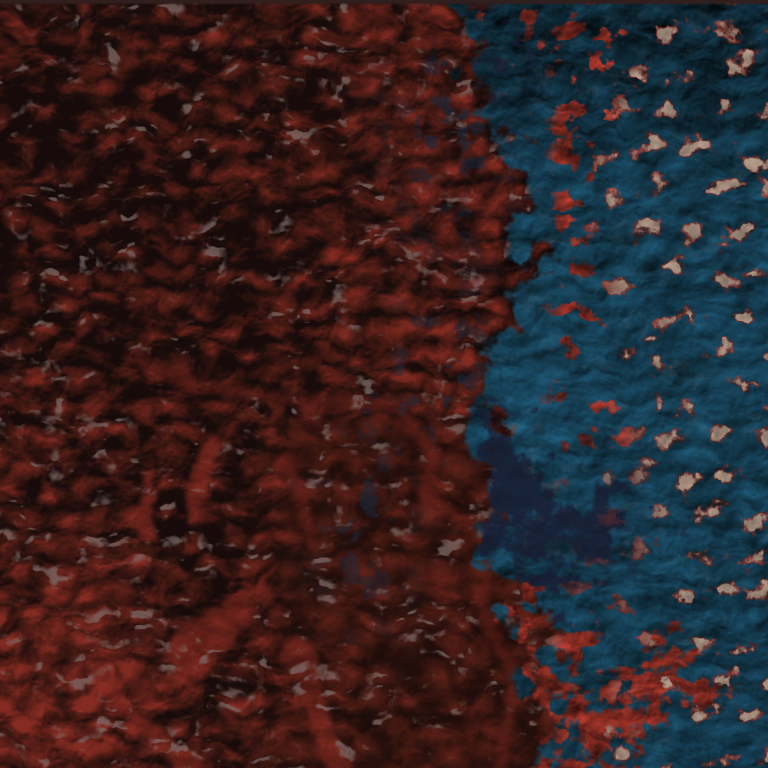
Write a WebGL 2 fragment shader that draws this texture.

```glsl
#version 300 es
precision highp float;
// Thick red and blue paint over a coarse woven canvas, with bare thread tips.
uniform vec2 u_resolution;
out vec4 outColor;
const vec3 SOOT = vec3(0.085, 0.043, 0.04);
const vec3 OXIDE = vec3(0.30, 0.105, 0.08);
const vec3 SCARLET = vec3(0.56, 0.18, 0.14);
const vec3 BROWN = vec3(0.23, 0.085, 0.06);
const vec3 BLUE = vec3(0.085, 0.25, 0.335);
const vec3 NAVY = vec3(0.095, 0.105, 0.19);
const vec3 CREAM = vec3(0.72, 0.62, 0.55);
const vec3 GLINT = vec3(0.48, 0.41, 0.40);

float hash(vec2 p) { return fract(sin(dot(p, vec2(127.1, 311.7))) * 43758.55); }
float noise(vec2 p) {
  vec2 i = floor(p), f = fract(p);
  f = f * f * (3.0 - 2.0 * f);
  return mix(mix(hash(i), hash(i + vec2(1, 0)), f.x),
             mix(hash(i + vec2(0, 1)), hash(i + vec2(1, 1)), f.x), f.y);
}
float fbm(vec2 p) {
  float sum = 0.0, amp = 0.53;
  for (int i = 0; i < 4; i++) {
    sum += amp * noise(p);
    p = mat2(1.6, 1.2, -1.2, 1.6) * p + 7.3;
    amp *= 0.5;
  }
  return sum;
}
// Staggered, jittered thread bumps: x is height, y a random value per bump.
vec2 weave(vec2 p, vec2 size) {
  vec2 best = vec2(0.0);
  for (int k = 0; k < 9; k++) {
    vec2 id = floor(p) + vec2(k % 3 - 1, k / 3 - 1);
    vec2 jitter = vec2(hash(id), hash(id + 41.0)) - 0.5;
    vec2 d = (p - id - vec2(0.25 + 0.5 * mod(id.y, 2.0), 0.5) - 0.55 * jitter) / size;
    float h = exp(-dot(d, d));
    if (h > best.x) best = vec2(h, hash(id + 87.0));
  }
  return best;
}
// Distance to a segment whose radius changes from ra to rb.
float taper(vec2 p, vec2 a, vec2 b, float ra, float rb) {
  vec2 ab = b - a;
  float t = clamp(dot(p - a, ab) / dot(ab, ab), 0.0, 1.0);
  return length(p - a - ab * t) - mix(ra, rb, t);
}
float cover(float d, float soft) { return 1.0 - smoothstep(-soft, soft, d); }
float spot(vec2 p, vec2 center, vec2 radius) {
  vec2 d = (p - center) / radius;
  return exp(-dot(d, d));
}
// Left border of the blue field at height y.
float border(float y) {
  return 0.70 - 0.07 * smoothstep(0.12, 0.34, y) + 0.05 * smoothstep(0.47, 0.66, y)
       - 0.08 * smoothstep(0.76, 0.94, y);
}
float ridge(vec2 p) {
  vec2 path[9] = vec2[9](vec2(0.17, 0.53), vec2(0.34, 0.482), vec2(0.51, 0.47), vec2(0.57, 0.41),
    vec2(0.56, 0.35), vec2(0.625, 0.30), vec2(0.635, 0.20), vec2(0.675, 0.12), vec2(0.65, 0.0));
  float d = 1.0;
  for (int i = 0; i < 8; i++) d = min(d, taper(p, path[i], path[i + 1], 0.006, 0.009));
  return d;
}
float relief(vec2 p) {
  return 0.5 * weave(p * vec2(21, 29), vec2(0.42, 0.38)).x + fbm(p * vec2(46, 60));
}
vec3 redPaint(vec2 p, vec2 q, float height, float slope) {
  float warmth = 0.19 * spot(p, vec2(0.62, 0.72), vec2(0.2, 0.5)) + 0.42 * spot(p, vec2(0.0, 0.06), vec2(0.2, 0.17))
               - 0.07 * spot(p, vec2(0.0, 0.8), vec2(0.4, 0.25)) + 0.04 * (1.0 - smoothstep(0.4, 0.6, p.y));
  float tone = 0.85 * height - 0.32 + warmth + 0.5 * slope + 0.35 * (fbm(p * 13.0) - 0.5);
  vec3 col = mix(SOOT, OXIDE, smoothstep(0.0, 0.6, tone));
  col = mix(col, SCARLET, 0.85 * smoothstep(0.45, 1.0, tone));
  // Brown glaze enclosed by the ridge
  float glaze = smoothstep(0.30, 0.42, q.x) * (1.0 - smoothstep(0.43, 0.47, q.y));
  col = mix(col, BROWN * (0.4 + 0.8 * height), 0.6 * glaze);
  // Raised strokes and drips
  float d = min(taper(q, vec2(0.25, 0.15), vec2(0.355, 0.255), 0.036, 0.003),
                taper(q, vec2(0.385, 0.16), vec2(0.435, 0.0), 0.012, 0.018));
  d = min(d, taper(q, vec2(0.275, 0.42), vec2(0.255, 0.32), 0.013, 0.010));
  d = min(d, taper(q, vec2(0.15, 0.10), vec2(0.24, 0.0), 0.006, 0.018));
  d = min(d, taper(q, vec2(0.19, 0.38), vec2(0.185, 0.31), 0.008, 0.011));
  vec3 wet = SCARLET * (0.6 + 0.35 * fbm(p * 18.0) + 0.4 * slope);
  col = mix(col, wet, 0.85 * cover(d, 0.008));
  float thin = min(ridge(q), taper(q, vec2(0.37, 0.39), vec2(0.425, 0.27), 0.012, 0.003));
  return mix(col, wet * 0.8, 0.7 * cover(thin, 0.008));
}
vec3 bluePaint(vec2 p, float slope) {
  float shade = 0.9 + 1.1 * slope + 0.7 * (fbm(p * 32.0) - 0.5) - 0.3 * smoothstep(0.74, 0.96, p.y);
  vec3 col = BLUE * max(shade + 0.14 * spot(p, vec2(0.70, 0.55), vec2(0.06, 0.2)), 0.15);
  float stain = spot(p, vec2(0.74, 0.30), vec2(0.11, 0.09)) + 0.9 * spot(p, vec2(0.65, 0.41), vec2(0.04, 0.1))
              + 0.6 * spot(p, vec2(0.66, 0.9), vec2(0.05, 0.09));
  col = mix(col, NAVY, 0.8 * smoothstep(0.5, 0.9, stain + 1.7 * (fbm(p * 46.0) - 0.5)));
  // Red smears near the top and bottom
  float smear = 0.6 * spot(p, vec2(0.75, 0.07), vec2(0.13, 0.15)) + 0.45 * spot(p, vec2(0.89, 0.12), vec2(0.07, 0.07))
    + 0.5 * spot(p, vec2(0.70, 0.97), vec2(0.08, 0.05)) + 0.5 * spot(p, vec2(0.74, 0.82), vec2(0.05, 0.06))
    + 0.5 * spot(p, vec2(0.67, 0.20), vec2(0.05, 0.06));
  vec3 red = SCARLET * (0.35 + 0.9 * fbm(p * 50.0) + 1.2 * slope);
  col = mix(col, red, smoothstep(0.48, 0.7, smear + 1.6 * (fbm(p * 48.0) - 0.5)));
  // Bare thread tips: red beside the border, cream further right
  vec2 tip = weave(p * vec2(16, 19) + 0.6 * fbm(p * 45.0), vec2(0.34, 0.26));
  float bare = smoothstep(0.69, 0.74, p.x) * (1.0 - spot(p, vec2(0.73, 0.31), vec2(0.1, 0.09)));
  float level = tip.x + 1.4 * (fbm(p * 75.0) - 0.5) - 0.12 * tip.y;
  float pale = smoothstep(0.77, 0.83, p.x + 0.08 * (tip.y - 0.5));
  col = mix(col, red * 1.05, bare * smoothstep(0.42, 0.68, level) * mix(1.0, 0.75, pale));
  return mix(col, CREAM * (0.6 + 0.5 * fbm(p * 90.0)), bare * pale * smoothstep(0.6, 0.9, level));
}
void main() {
  vec2 p = gl_FragCoord.xy / u_resolution;
  vec2 warp = vec2(fbm(p * 22.0), fbm(p * 22.0 + 19.0)) - 0.5;
  vec2 q = p + 0.028 * warp;
  float height = relief(q);
  float slope = clamp(height - relief(q + vec2(-0.002, 0.004)), -0.3, 0.3);
  vec3 red = redPaint(p, q, height, slope), blue = bluePaint(p, slope);
  // Ragged border with a dark seam and stray blue flecks
  float side = p.x - border(p.y) + 0.13 * (fbm(p * 34.0 + 5.0) - 0.5) + 0.03 * warp.x;
  red *= 1.0 - 0.4 * spot(vec2(side, p.y), vec2(-0.005, 0.72), vec2(0.018, 0.25));
  float fleck = spot(p, vec2(0.57, 0.52), vec2(0.06, 0.08)) + 0.7 * spot(p, vec2(0.47, 0.32), vec2(0.06, 0.13))
              + 0.8 * spot(p, vec2(0.59, 0.84), vec2(0.07, 0.15));
  red = mix(red, mix(NAVY, BLUE, 0.4), 0.8 * fleck * smoothstep(0.56, 0.66, fbm(p * 48.0 + 3.0)));
  vec3 col = mix(red, blue, smoothstep(-0.01, 0.012, side));
  // Small varnish glints on the threads, then the strip along the top edge
  float glint = smoothstep(0.6, 0.9, noise(q * vec2(75, 140)) + 0.8 * slope) * smoothstep(0.46, 0.68, fbm(p * 36.0 + 11.0));
  col = mix(col, GLINT, glint * mix(0.75, 0.1, smoothstep(-0.02, 0.02, side)));
  col = mix(col, vec3(0.19, 0.12, 0.115), smoothstep(0.993, 0.997, p.y));
  outColor = vec4(clamp(col, 0.0, 1.0), 1.0);
}
```
